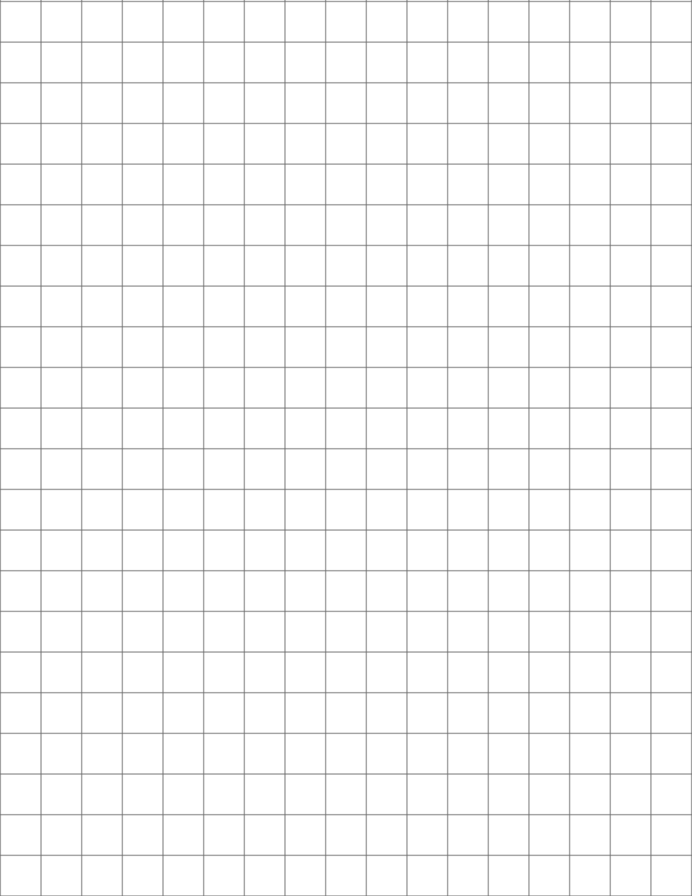
A Shadertoy shader for this pattern:

```glsl
// Square graph paper: thin grey ruled lines on white, 17 cells across and 22 down.

const float CELL_SIZE = 0.04538;              // pitch, in canvas heights
const float LINE_WIDTH = 0.001;               // in canvas heights
const vec2 GRID_ORIGIN = vec2(0.0004, 0.0);
const vec3 PAPER_COLOR = vec3(1.0);
const vec3 LINE_COLOR = vec3(0.42);

// Signed offset from the nearest ruled line on each axis
vec2 nearestLineOffset(vec2 p, float pitch) {
    return (fract(p / pitch + 0.5) - 0.5) * pitch;
}

// Filtered line coverage on each axis; keeps its weight when thinner than a pixel
vec2 lineCoverage(vec2 offset, float width, float blur) {
    return smoothstep(-blur, blur, offset + 0.5 * width)
         - smoothstep(-blur, blur, offset - 0.5 * width);
}

// Union of the vertical and horizontal rulings
float gridCoverage(vec2 p, float pitch, float width, float blur) {
    vec2 ruling = lineCoverage(nearestLineOffset(p, pitch), width, blur);
    return 1.0 - (1.0 - ruling.x) * (1.0 - ruling.y);
}

void mainImage(out vec4 fragColor, in vec2 fragCoord) {
    float pixelSize = 1.0 / iResolution.y;
    vec2 p = fragCoord * pixelSize - GRID_ORIGIN;

    float ink = gridCoverage(p, CELL_SIZE, LINE_WIDTH, pixelSize);
    fragColor = vec4(mix(PAPER_COLOR, LINE_COLOR, ink), 1.0);
}
```
